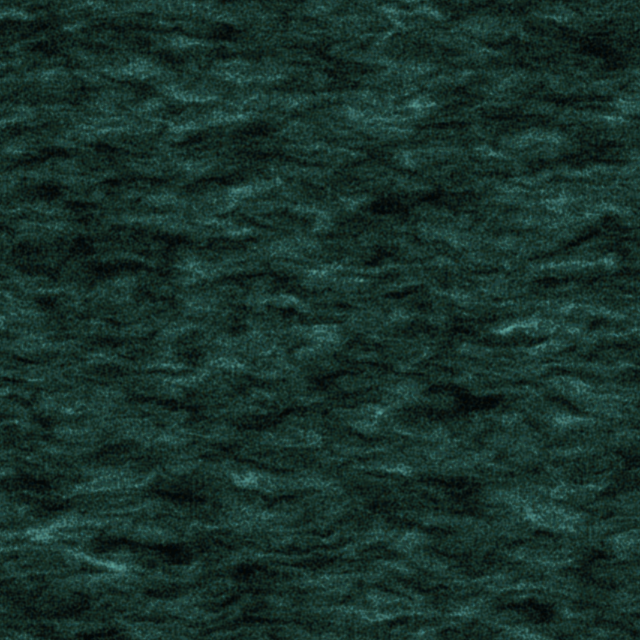
This texture is drawn by a WebGL 2 fragment shader. Its source:

```glsl
#version 300 es
precision highp float;
// Dark green choppy water seen from above at a low angle.
// Stretched gradient noise forms the ripples, scattered cells add bright
// crests with shaded undersides, and a tonal ramp colours the summed height.

#define WARP 0.006
#define SWELL 0.36
#define RIPPLE 0.50
#define CHOP 0.46
#define FLECK 0.30
#define GRAIN 0.46
#define SLIT 0.75
#define CREST_GRID vec2(7.0, 15.0)
#define CREST_SHARE 0.42
#define CREST_GAIN 2.3
#define TINT_GRAIN 0.008

uniform vec2 u_resolution;
out vec4 fragColor;

// Integer hash: two values in 0..1 for a lattice cell and a seed.
vec2 hash2(vec2 cell, int seed) {
    uvec2 v = uvec2(ivec2(cell) + ivec2(seed * 131, seed * 57));
    v = v * 1664525u + 1013904223u;
    v.x += v.y * 1664525u;
    v.y += v.x * 1664525u;
    v ^= v >> 16u;
    v.x += v.y * 1664525u;
    v.y += v.x * 1664525u;
    v ^= v >> 16u;
    return vec2(v & 65535u) / 65535.0;
}

float cornerSlope(vec2 cell, vec2 corner, vec2 f, int seed) {
    return dot(hash2(cell + corner, seed) * 2.0 - 1.0, f - corner);
}

// Gradient noise scaled to roughly unit deviation.
float noise(vec2 p, int seed) {
    vec2 cell = floor(p), f = p - cell;
    vec2 s = f * f * f * (f * (f * 6.0 - 15.0) + 10.0);
    float low = mix(cornerSlope(cell, vec2(0, 0), f, seed),
                    cornerSlope(cell, vec2(1, 0), f, seed), s.x);
    float high = mix(cornerSlope(cell, vec2(0, 1), f, seed),
                     cornerSlope(cell, vec2(1, 1), f, seed), s.x);
    return 5.7 * mix(low, high, s.y);
}

// Scattered crests: a bright lip above a darker, wider hollow.
float crests(vec2 p) {
    vec2 home = floor(p * CREST_GRID);
    float sum = 0.0;
    for (int j = -1; j <= 1; j++) {
        for (int i = -1; i <= 1; i++) {
            vec2 cell = home + vec2(i, j);
            vec2 traits = hash2(cell, 21);
            vec2 kind = hash2(cell, 22);
            vec2 center = (cell + hash2(cell, 20)) / CREST_GRID;
            vec2 size = vec2(mix(0.016, 0.046, traits.x), mix(0.005, 0.009, traits.y));
            vec2 q = (p - center) / size;
            q.y += 0.25 * q.x * (kind.y - 0.5);
            vec2 hollow = (q - vec2(kind.y - 0.3, -2.0)) / vec2(1.1, 0.9);
            float lip = exp(-dot(q, q));
            float shade = exp(-dot(hollow, hollow));
            float strength = step(kind.x, CREST_SHARE) * mix(0.3, 1.0, traits.y * traits.y);
            sum += strength * (lip - 0.8 * kind.y * shade);
        }
    }
    return sum;
}

float ramp(float a, float b, float x) {
    return clamp((x - a) / (b - a), 0.0, 1.0);
}

// Tones from shadow to glint, over height in deviations.
vec3 waterColor(float h) {
    vec3 c = mix(vec3(0.01, 0.03, 0.03), vec3(0.04, 0.08, 0.07), ramp(-2.9, -1.7, h));
    c = mix(c, vec3(0.07, 0.15, 0.12), ramp(-1.7, -0.67, h));
    c = mix(c, vec3(0.09, 0.20, 0.16), ramp(-0.67, 0.13, h));
    c = mix(c, vec3(0.12, 0.24, 0.22), ramp(0.13, 0.74, h));
    c = mix(c, vec3(0.13, 0.28, 0.24), ramp(0.74, 1.31, h));
    c = mix(c, vec3(0.19, 0.36, 0.34), ramp(1.31, 2.05, h));
    return mix(c, vec3(0.34, 0.60, 0.56), ramp(2.05, 4.2, h));
}

void main() {
    vec2 p = gl_FragCoord.xy / u_resolution.y;

    // Bend the rows so that streaks wander and fray.
    vec2 w = p;
    w.y += WARP * noise(p * vec2(6.0, 9.0), 1) + 0.0022 * noise(p * vec2(34.0, 40.0), 2);
    w.x += 0.008 * noise(p * vec2(16.0, 40.0), 3);

    // Ripples at falling sizes, all drawn out sideways.
    float h = SWELL * noise(w * vec2(4.0, 9.0), 4);
    h += RIPPLE * noise(w * vec2(9.0, 30.0), 5);
    h += CHOP * noise(w * vec2(21.0, 62.0), 6);
    h += FLECK * noise(w * vec2(48.0, 110.0), 7);
    h -= SLIT * smoothstep(0.8, 2.0, noise(w * vec2(10.0, 48.0), 8));
    h += CREST_GAIN * crests(w) * (1.0 + 0.25 * noise(p * vec2(70.0, 90.0), 9));

    // Fine grain in tone and slight grain in hue.
    h += GRAIN * (0.85 * noise(p * 213.0, 10) + 0.5 * noise(p * 127.0, 11));
    float hue = TINT_GRAIN * noise(p * 190.0, 12);
    vec3 color = waterColor(h) + hue * vec3(1.0, 0.0, -1.0);
    fragColor = vec4(clamp(color, 0.0, 1.0), 1.0);
}
```
